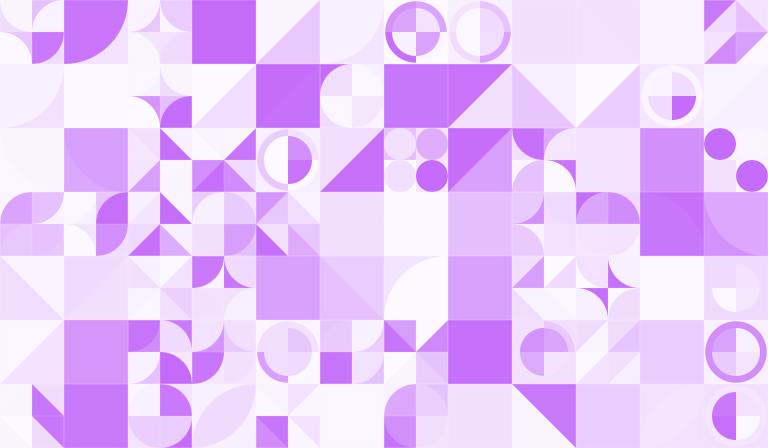
Write a Shadertoy shader that draws this pattern.

```glsl
// Geometric mosaic: 12 x 7 tiles of arcs, triangles, leaves and rings in violet tints

// Integer hash of a cell and a salt, 0 to 1
float hash(vec2 cell, int salt) {
    uint n = uint(cell.x) * 7919u + uint(cell.y) * 104729u + uint(salt) * 15731u + 1013u;
    n = (n ^ (n >> 16)) * 0x7feb352du;
    n = (n ^ (n >> 15)) * 0x846ca68bu;
    n ^= n >> 16;
    return float(n & 0xffffu) / 65536.0;
}

// Tint ramp, weighted towards the pale end
vec3 tint(float h) {
    float depth = h < 0.30 ? mix(0.00, 0.08, h / 0.30)
                : h < 0.63 ? mix(0.13, 0.23, (h - 0.30) / 0.33)
                : h < 0.74 ? mix(0.30, 0.42, (h - 0.63) / 0.11)
                : h < 0.82 ? mix(0.53, 0.65, (h - 0.74) / 0.08)
                : h < 0.88 ? mix(0.70, 0.80, (h - 0.82) / 0.06)
                           : mix(0.90, 1.00, (h - 0.88) / 0.12);
    return mix(vec3(0.99, 0.98, 1.0), vec3(0.77, 0.42, 0.98), depth);
}

// Mirror a unit cell into one of four orientations
vec2 orient(vec2 p, float h) {
    float turn = floor(h * 4.0);
    if (mod(turn, 2.0) > 0.5) p.x = 1.0 - p.x;
    if (turn > 1.5) p.y = 1.0 - p.y;
    return p;
}

float cover(float d, float blur) {
    return clamp(0.5 - d / blur, 0.0, 1.0);
}

float halfSquare(vec2 p) {
    return (p.x + p.y - 1.0) * 0.7071;
}

float quarterDisc(vec2 p) {
    return length(p) - 1.0;
}

float leaf(vec2 p) {
    return max(length(p), length(1.0 - p)) - 1.0;
}

// Distance to the nearest edge of a unit cell
float edge(vec2 p) {
    vec2 q = min(p, 1.0 - p);
    return min(q.x, q.y);
}

// One large motif filling the tile
vec3 wholeTile(vec2 tile, vec2 p, float kind, float blur) {
    vec2 q = orient(p, hash(tile, 2));
    float d = kind < 0.20 ? 1.0
            : kind < 0.37 ? halfSquare(q)
            : kind < 0.48 ? quarterDisc(q) : leaf(q);
    return mix(tint(hash(tile, 3)), tint(hash(tile, 4)), cover(d, blur));
}

// Concentric ring and disc, tinted by quadrant
vec3 ringTile(vec2 tile, vec2 p, float blur) {
    vec2 quadrant = tile * 2.0 + floor(p * 2.0);
    float r = length(p - 0.5);
    vec3 col = tint(hash(tile, 5) * 0.63);
    vec2 bandCell = hash(tile, 6) < 0.4 ? tile : quadrant;
    col = mix(col, tint(hash(bandCell, 7)), cover(r - 0.48, blur));
    return mix(col, tint(hash(quadrant, 8)), cover(r - 0.375, blur));
}

// Four small motifs: arcs, triangles or dots
vec3 splitTile(vec2 tile, vec2 p, float kind, float blur) {
    vec2 quadrant = tile * 2.0 + floor(p * 2.0);
    vec2 s = fract(p * 2.0);
    vec2 q = orient(s, hash(quadrant, 9));
    vec2 fromCentre = abs(p - 0.5) * 2.0;
    float facing = hash(tile, 10);
    float d;
    if (kind < 0.86) {
        // Arcs form a circle, a star or a loose scatter
        vec2 arc = facing < 0.25 ? fromCentre : facing < 0.5 ? 1.0 - fromCentre : q;
        d = quarterDisc(arc);
    } else {
        d = kind < 0.97 ? halfSquare(q) : length(s - 0.5) - 0.5;
    }
    vec3 col = mix(tint(hash(quadrant, 11)), tint(hash(quadrant, 12)), cover(d, blur * 2.0));
    return mix(col, vec3(0.98, 0.95, 1.0), 0.3 * cover(edge(s) - 0.008, blur * 2.0));
}

void mainImage(out vec4 fragColor, in vec2 fragCoord) {
    vec2 grid = fragCoord / iResolution.xy * vec2(12.0, 7.0);
    vec2 tile = floor(grid);
    vec2 p = fract(grid);
    float blur = 12.0 / iResolution.x;

    // Pick a motif family
    float kind = hash(tile, 1);
    vec3 col = kind < 0.54 ? wholeTile(tile, p, kind, blur)
             : kind < 0.60 ? ringTile(tile, p, blur)
                           : splitTile(tile, p, kind, blur);

    // Faint hairline seams between tiles
    col = mix(col, vec3(0.98, 0.95, 1.0), 0.4 * cover(edge(p) - 0.005, blur));
    fragColor = vec4(col, 1.0);
}
```
